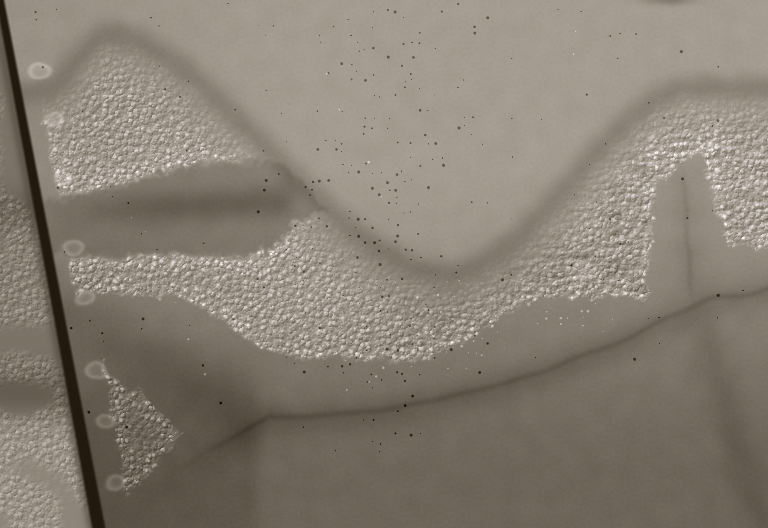
A WebGL 1 fragment shader for this texture:

```glsl
precision highp float;
uniform vec2 u_resolution;

const float HEIGHT = 5.28;
const vec3 WARM_TINT = vec3(0.033, 0.0, -0.047);
const float TONE_TOP = 0.61;
const float TONE_BOTTOM = 0.43;
const float GRAIN = 0.022;
const float CRYSTAL_SCALE = 15.0;
const float RELIEF = 0.3;
const float RIM_GLOW = 0.13;
const float DUST = 0.27;
const float BAR_SLOPE = 0.187;
const vec2 LIGHT = vec2(-0.6, -0.8);

vec2 hash2(vec2 c) {
  vec2 h = vec2(dot(c, vec2(127.1, 311.7)), dot(c, vec2(269.5, 183.3)));
  return fract(sin(h) * 43758.5);
}

float corner(vec2 c, vec2 f, vec2 o) {
  return dot(hash2(c + o) * 2.0 - 1.0, f - o);
}

float noise(vec2 p) {
  vec2 c = floor(p), f = fract(p), u = f * f * (3.0 - 2.0 * f);
  float low = mix(corner(c, f, vec2(0)), corner(c, f, vec2(1, 0)), u.x);
  float high = mix(corner(c, f, vec2(0, 1)), corner(c, f, vec2(1)), u.x);
  return mix(low, high, u.y);
}

float ramp(float a, float b, float x) { return smoothstep(a, b, x); }
float bell(float d, float width) { return exp(-d * d / (width * width)); }

// Lit grains: x is relief, y is a sparse glint
vec2 crystals(vec2 p) {
  vec2 c = floor(p), near = vec2(2), id = c;
  for (int k = 0; k < 9; k++) {
    float n = float(k);
    vec2 cell = c + vec2(mod(n, 3.0), floor(n / 3.0)) - 1.0;
    vec2 d = p - cell - hash2(cell);
    if (dot(d, d) < dot(near, near)) { near = d; id = cell; }
  }
  float body = 1.0 - ramp(0.3, 0.75, length(near));
  float glint = 1.0 - ramp(0.1, 0.42, length(near - LIGHT * 0.18));
  return vec2(dot(near, LIGHT) * body, glint * step(0.5, hash2(id + 7.0).x));
}

// Round dots, one per cell at most
float specks(vec2 q, float density) {
  vec2 c = floor(q), k = hash2(c + 31.0);
  float r = mix(0.08, 0.22, k.y * k.y);
  float d = length(fract(q) - 0.25 - 0.5 * hash2(c));
  return step(k.x, density) * (1.0 - ramp(r * 0.5, r * 1.3, d));
}

float outerEdge(float x) {
  return 0.8 - 0.6 * ramp(0.3, 1.1, x) + 2.42 * ramp(1.0, 4.55, x)
    - 1.87 * ramp(4.4, 6.9, x);
}

float innerEdge(float x) {
  return 2.95 + 0.65 * ramp(1.6, 3.0, x) - 0.62 * ramp(4.1, 5.6, x)
    - 1.15 * ramp(6.44, 6.6, x) - 0.27 * ramp(6.55, 6.9, x)
    + 0.92 * ramp(7.0, 7.28, x);
}

float pocketDepth(vec2 p) {
  float roof = 1.98 - 0.36 * ramp(0.5, 2.2, p.x) + 0.45 * ramp(2.8, 3.3, p.x);
  float ground = 2.56 - 0.45 * ramp(2.5, 3.25, p.x);
  return min(min(p.y - roof, ground - p.y), 3.25 - p.x);
}

// Signed distance to the line from a to b
float side(vec2 p, vec2 a, vec2 b) {
  vec2 t = normalize(b - a);
  return dot(p - a, vec2(-t.y, t.x));
}

void main() {
  vec2 p = gl_FragCoord.xy * HEIGHT / u_resolution.y;
  p.y = HEIGHT - p.y;
  float x = p.x, y = p.y, aa = 1.5 * HEIGHT / u_resolution.y;
  vec2 rough = vec2(noise(p * 6.0), noise(p * 6.0 + 19.0));
  vec2 w = p + 0.1 * rough + 0.05 * noise(p * 19.0);

  // Broad light and stained halo
  float tone = mix(TONE_TOP, TONE_BOTTOM, ramp(1.5, 5.0, y));
  tone -= 0.045 * (1.0 - ramp(0.0, 3.5, x));
  float slope = (outerEdge(x + 0.02) - outerEdge(x - 0.02)) / 0.04;
  float halo = (y + 0.04 * rough.y - outerEdge(x)) / length(vec2(1, slope));
  tone -= 0.075 * bell(halo - 0.12, 0.13) + 0.035 * ramp(-0.1, 0.2, halo);

  // Soft stains and creases
  float pocket = pocketDepth(w);
  tone -= 0.07 * ramp(-0.03, 0.06, pocket);
  tone -= 0.11 * bell(y - 2.15 + 0.05 * x, 0.17) * ramp(0.3, 1.8, x) * (1.0 - ramp(2.75, 3.05, x));
  float run = max(x - 2.7, 0.0);
  float fold = y - 4.17 + 0.062 * run * run - 0.25 * ramp(7.0, 7.7, x)
    - 0.55 * max(2.7 - x, 0.0) - 0.05 * noise(vec2(x * 2.5, 4.0));
  tone -= ramp(1.5, 2.8, x) * (0.065 * bell(fold - 0.03, 0.17) + 0.05 * bell(fold, 0.035));
  tone -= 0.065 * bell(side(p, vec2(0.9, 3.25), vec2(2.6, 4.2)), 0.32) * (1.0 - ramp(2.2, 3.0, x));
  tone -= 0.045 * ramp(3.2, 4.2, y) * (1.0 - ramp(2.45, 2.7, x));
  tone -= 0.05 * bell(x - 6.95 - 0.3 * (y - 3.0), 0.2) * ramp(2.9, 3.4, y);
  float stem = x - 6.83 - 0.07 * (y - 1.7) - 0.04 * rough.x;
  tone -= (0.04 * bell(stem, 0.17) + 0.035 * bell(stem, 0.03)) * ramp(1.55, 1.9, y) * (1.0 - ramp(2.8, 3.1, y));
  tone -= 0.13 * bell(y, 0.05) * bell(x - 6.7, 0.25);

  // Crystal field and detached patch
  slope = (innerEdge(w.x + 0.02) - innerEdge(w.x - 0.02)) / 0.04;
  float inner = (innerEdge(w.x) - w.y) / length(vec2(1, slope));
  float field = min(min(inner, -pocket), w.x - BAR_SLOPE * w.y - 0.2);
  vec2 a = vec2(1.0, 3.58), b = vec2(1.83, 4.33), c = vec2(1.28, 4.98);
  float island = min(min(side(w, a, b), side(w, b, c)), side(w, c, a));
  float depth = max(field, island);
  float cover = ramp(-0.02, 0.05, depth) * ramp(0.08, 0.75, halo);
  vec2 grains = crystals((p + 0.03 * rough) * CRYSTAL_SCALE) + 0.6 * crystals(p * CRYSTAL_SCALE * 2.1);
  vec2 q = vec2(x, y + 0.12 * x);
  float streak = noise(q * vec2(3, 22)) + 0.6 * noise(q * vec2(9, 38));
  float core = bell(length((p - 3.1) * vec2(0.7, 1.3)), 0.8);
  float rim = exp(-max(depth, 0.0) * 9.0);
  float sparkle = RELIEF * grains.x + 0.1 * grains.y + 0.17 * ramp(3.2, 4.6, x) * streak;
  sparkle *= 1.0 - 0.45 * ramp(0.05, 0.2, island);
  tone += cover * (0.035 + 0.05 * core + RIM_GLOW * rim * (0.5 + grains.y) + sparkle);
  float stray = ramp(-0.4, -0.05, inner) * (1.0 - cover) * ramp(2.8, 3.5, x);
  tone += 0.2 * specks(p * 14.0, 0.22 * stray * step(2.8, y) * step(x, 6.2));

  // Droplets beside the bar
  for (int i = 0; i < 8; i++) {
    vec2 h = hash2(vec2(i, 5));
    float row = 0.58 + 0.6 * float(i) + 0.15 * h.x;
    vec2 d = p - vec2(BAR_SLOPE * row + 0.25 + 0.08 * h.y, row);
    float ring = length(d * vec2(0.75, 1) + 0.03 * rough) - 0.055 - 0.02 * h.x;
    tone += 0.12 * bell(ring, 0.02) + 0.05 * (1.0 - ramp(-0.03, 0.0, ring));
  }

  // Dark dust and fine grain
  tone -= DUST * specks(p * 13.0, (0.03 + 0.28 * bell(x - 3.85, 0.55)) * (1.0 - ramp(2.5, 5.2, y)));
  tone += GRAIN * (noise(p * 34.0) + noise(p * 5.0));

  // Side panel and dark bar
  float bar = x - BAR_SLOPE * y, lower = ramp(4.0, 4.4, y);
  float panel = 0.45 + 0.07 * lower - 0.09 * (bell(y - 2.1, 0.2) + bell(y - 3.9, 0.25));
  float frost = ramp(-0.1, 0.2, noise(p * 2.2) + 0.25 * bell(y - 3.1, 0.7) + 0.3 * lower);
  panel += frost * (0.04 + 0.22 * grains.x + 0.06 * grains.y);
  tone = mix(panel, tone, ramp(-aa, aa, bar));
  tone = mix(tone, 0.29, 0.65 * bell(bar + 0.07, 0.055));
  float wide = 0.035 + 0.005 * y;
  tone = mix(tone, 0.1, 1.0 - ramp(wide - aa, wide + 0.025, abs(bar)));

  vec3 color = tone + WARM_TINT + vec3(0, 0, 0.025 * ramp(0.6, 0.75, tone));
  gl_FragColor = vec4(clamp(color, 0.0, 1.0), 1.0);
}
```
